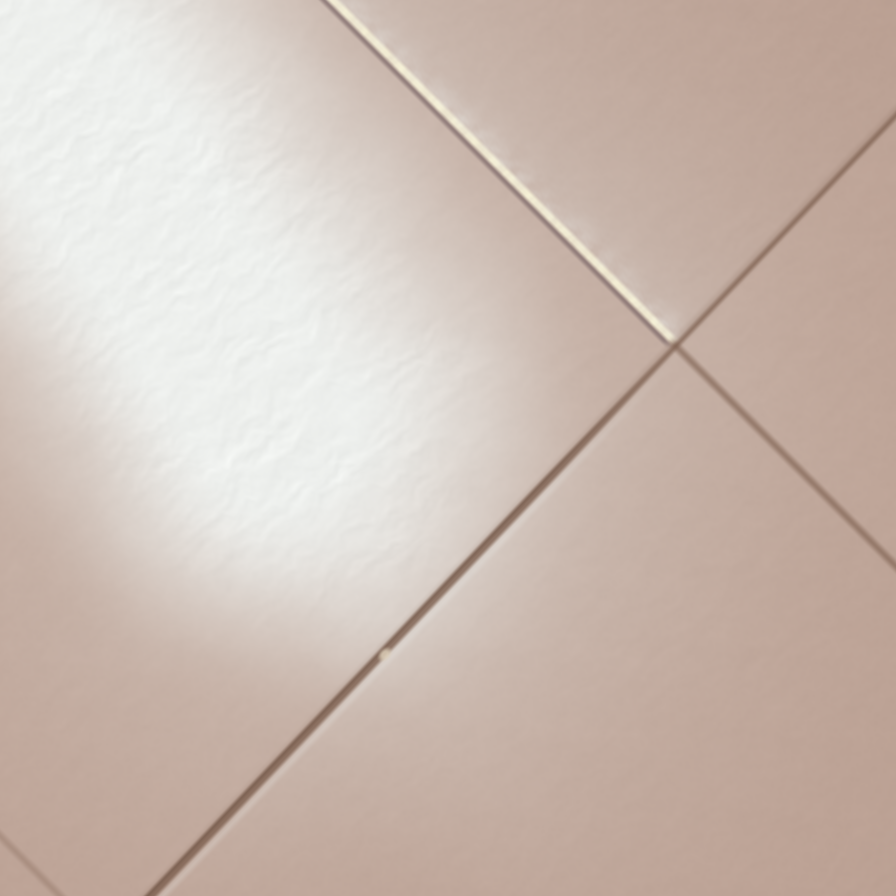
This texture is drawn by a WebGL 2 fragment shader. Its source:

```glsl
#version 300 es
precision highp float;

uniform vec2 u_resolution;
out vec4 fragColor;

const float TILE = 0.92;
const vec3 ROSE = vec3(0.730, 0.622, 0.568);
const vec3 SHEEN = vec3(0.928, 0.936, 0.926);
const vec3 GROUT = vec3(0.490, 0.375, 0.310);
const vec3 SHADOW = vec3(0.500, 0.420, 0.420);
const vec3 CREAM = vec3(0.970, 0.950, 0.840);

vec2 hash2(vec2 p) {
  p = vec2(dot(p, vec2(127.1, 311.7)), dot(p, vec2(269.5, 183.3)));
  return fract(sin(p) * 43758.55);
}

// Distance to the nearest scattered point
float cellular(vec2 p) {
  vec2 cell = floor(p), local = fract(p);
  float nearest = 2.0;
  for (int j = -1; j <= 1; j++)
    for (int i = -1; i <= 1; i++) {
      vec2 offset = vec2(i, j);
      vec2 delta = offset + hash2(cell + offset) - local;
      nearest = min(nearest, dot(delta, delta));
    }
  return sqrt(nearest);
}

// Smooth wandering value, about -1 to 1
float layeredSines(vec2 p) {
  float sum = 0.0, amplitude = 0.5;
  for (int i = 0; i < 4; i++) {
    sum += amplitude * sin(p.x + 1.3 * sin(p.y)) * cos(p.y - 0.7 * p.x);
    p = mat2(1.5, 1.1, -1.1, 1.5) * p + 2.3;
    amplitude *= 0.6;
  }
  return sum;
}

// Crinkled skin, stretched along a rising diagonal
float crinkleHeight(vec2 p) {
  p += 0.012 * vec2(layeredSines(p * 31.0), layeredSines(p.yx * 37.0 + 4.0));
  vec2 q = mat2(0.77, -0.64, 0.64, 0.77) * p * vec2(20.0, 44.0);
  return cellular(q) + 0.45 * cellular(q * 2.1 + 7.0);
}

float relief(vec2 p) {
  return crinkleHeight(p) - crinkleHeight(p + vec2(-0.004, 0.005));
}

float segmentDistance(vec2 p, vec2 a, vec2 b) {
  vec2 ab = b - a;
  float along = clamp(dot(p - a, ab) / dot(ab, ab), 0.0, 1.0);
  return length(p - a - along * ab);
}

// Soft-edged line of a given half width
float stroke(float d, float halfWidth, float blur) {
  return 1.0 - smoothstep(halfWidth - blur, halfWidth + blur, abs(d));
}

// Signed distance to the nearest line of a repeated set
float repeatLine(float d) {
  return d - TILE * round(d / TILE);
}

// Window glare: bright core, wide haze and spill beside the joints
float glare(vec2 uv, vec2 tilePos) {
  vec2 start = vec2(0.0, 0.98);
  float d = segmentDistance(uv, start, vec2(0.31, 0.52));
  float side = dot(uv - start, vec2(0.83, 0.56));
  d *= 1.0 + 0.22 * smoothstep(0.0, -0.2, side);
  d += 0.016 * layeredSines(uv * 13.0) + 0.012 * layeredSines(uv * 5.0 + 1.0);
  float core = 1.0 - smoothstep(0.05, 0.39, d);
  core *= mix(0.50, 1.0, smoothstep(-0.004, 0.004, tilePos.y));
  float haze = 0.35 * exp(-d * d / 0.30);
  float belowJoint = step(tilePos.y, 0.0) * exp(tilePos.y / 0.12)
                   * exp(-pow((tilePos.x + 0.38) / 0.34, 2.0));
  float besideJoint = step(0.0, tilePos.x) * step(0.0, tilePos.y) * exp(-tilePos.x / 0.14);
  return min(0.68 * core + haze + 0.18 * belowJoint + 0.13 * besideJoint, 1.0);
}

void main() {
  vec2 uv = gl_FragCoord.xy / u_resolution;
  float blur = 0.0024 + 0.5 / min(u_resolution.x, u_resolution.y);

  // Diagonal tile axes, zero where the joints cross
  vec2 tilePos = vec2((uv.x + uv.y - 1.368) / 1.414,
                      (uv.y - 1.047 * uv.x + 0.176) / 1.448);
  vec2 tileId = floor(tilePos / TILE);
  vec2 joint = vec2(repeatLine(tilePos.x), repeatLine(tilePos.y));

  // Glazed surface with patchy crinkles
  float light = glare(uv, tilePos);
  vec3 color = mix(ROSE, SHEEN, light);
  color += 0.010 * (hash2(tileId).x - 0.5);
  float patchiness = 0.75 + 0.5 * layeredSines(uv * 19.0 + 3.0);
  color += relief(uv) * patchiness * mix(0.008, 0.044, smoothstep(0.45, 0.95, light));
  color += 0.005 * layeredSines(uv * 70.0) + 0.006 * (cellular(uv * 110.0) - 0.5);

  // Rising joint: wider and darker toward the lower left
  float lower = smoothstep(0.03, -0.25, tilePos.x);
  float halfWidth = mix(0.0026, 0.0046, lower);
  color = mix(color, SHEEN, 0.24 * lower * stroke(joint.y + 0.010, 0.003, 0.004));
  color = mix(color, GROUT, 0.28 * stroke(joint.y - 0.002, 0.004, 0.006));
  color = mix(color, GROUT, mix(0.66, 0.78, lower) * stroke(joint.y, halfWidth, blur));
  color = mix(color, GROUT * 0.8, 0.40 * lower * stroke(joint.y - 0.0025, 0.001, blur));

  // Falling joints: dull below the crossing, gleaming above it
  float gleam = smoothstep(0.0, 0.015, tilePos.y) * step(-0.5 * TILE, tilePos.x);
  float faint = step(tilePos.x, -0.5 * TILE);
  float dull = (1.0 - gleam) * mix(0.62, 0.30, faint);
  color = mix(color, GROUT, dull * stroke(joint.x, 0.0038, blur + 0.001));
  color = mix(color, SHADOW, 0.72 * gleam * stroke(joint.x + 0.0046, 0.0030, blur));
  float fleck = 0.84 + 0.22 * layeredSines(tilePos * vec2(40.0, 110.0));
  color = mix(color, CREAM, gleam * min(fleck, 1.0) * stroke(joint.x - 0.0026, 0.0042, blur));
  float glow = exp(-abs(joint.x - 0.010) / 0.014) * smoothstep(-0.004, 0.006, joint.x);
  float speckle = 0.5 + 0.7 * layeredSines(uv * 75.0);
  color = mix(color, SHEEN, 0.40 * gleam * glow * clamp(speckle, 0.0, 1.0));

  // Small pale chip on the rising joint
  float chip = length((tilePos - vec2(-0.473, -0.003)) * vec2(0.7, 1.0));
  color = mix(color, mix(ROSE, CREAM, 0.6), 0.8 * (1.0 - smoothstep(0.002, 0.008, chip)));

  fragColor = vec4(clamp(color, 0.0, 1.0), 1.0);
}
```
